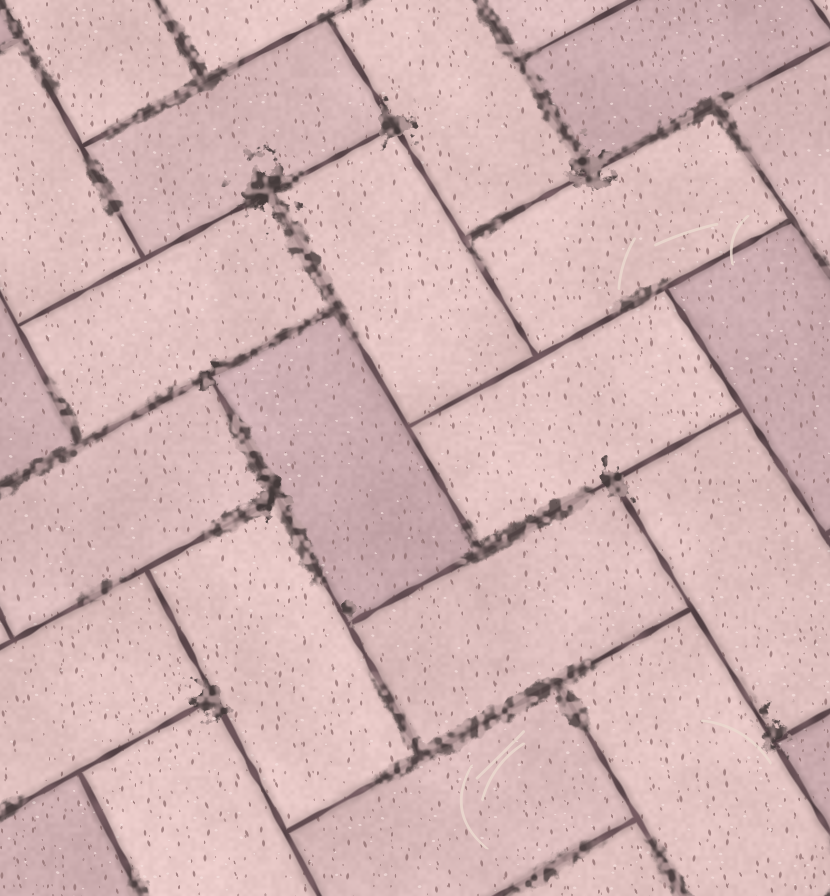
Reproduce this texture procedurally as a Shadertoy shader.

```glsl
#define AXIS_LONG vec2(0.1432, 0.0775)
#define AXIS_CROSS vec2(0.0794, -0.1354)
#define ANCHOR vec2(-0.008, 0.023)
#define JOINT_HALF 0.017
#define PIT_SCALE 62.0
#define PIT_DENSITY 0.36
#define CLUMP_CHANCE 0.27
#define STRAW_COUNT 7
#define BRICK_ROSE vec3(0.79, 0.665, 0.68)
#define BRICK_PALE vec3(0.885, 0.762, 0.755)
#define JOINT_DARK vec3(0.40, 0.31, 0.33)
#define DEBRIS vec3(0.53, 0.45, 0.45)

float hash(vec2 p) {
    vec3 q = fract(p.xyx * 0.1031);
    q += dot(q, q.yzx + 33.33);
    return fract((q.x + q.y) * q.z);
}

vec2 hash2(vec2 p) {
    return vec2(hash(p), hash(p + 57.3));
}

float noise(vec2 p) {
    vec2 i = floor(p), f = fract(p);
    f = f * f * (3.0 - 2.0 * f);
    return mix(mix(hash(i), hash(i + vec2(1, 0)), f.x),
               mix(hash(i + vec2(0, 1)), hash(i + 1.0), f.x), f.y);
}

float fbm(vec2 p) {
    float sum = 0.0, amp = 0.5;
    for (int i = 0; i < 4; i++) {
        sum += amp * noise(p);
        p = mat2(1.6, 1.2, -1.2, 1.6) * p + 7.1;
        amp *= 0.5;
    }
    return sum / 0.9375;
}

// One randomly placed ellipse per grid cell
float specks(vec2 p, vec2 radius, float density) {
    vec2 cell = floor(p);
    vec2 d = fract(p) - 0.5 - (hash2(cell) - 0.5) * 0.5;
    d.x += d.y * (hash(cell + 9.7) - 0.3) * 0.5;
    float size = mix(0.6, 1.2, hash(cell + 21.4));
    float shape = 1.0 - smoothstep(0.45, 1.1, length(d / (radius * size)));
    return shape * step(hash(cell + 83.2), density);
}

// Herringbone of 1x2 bricks: xy = brick id, z = distance to its edge
vec3 herringbone(vec2 g) {
    vec2 cell = floor(g);
    float k = mod(cell.x + cell.y, 4.0);
    bool upright = k < 2.0;
    vec2 id = cell - (upright ? vec2(0.0, k) : vec2(k - 2.0, 0.0));
    vec2 size = upright ? vec2(1, 2) : vec2(2, 1);
    vec2 edge = min(g - id, size - (g - id));
    return vec3(id, min(edge.x, edge.y));
}

vec3 brickColor(vec2 id, vec2 p) {
    float tone = hash(id + 4.0);
    vec3 col = mix(BRICK_ROSE, BRICK_PALE, smoothstep(0.05, 0.75, tone));
    col *= 1.0 - 0.13 * step(hash(id + 31.0), 0.09);
    col += (fbm(p * 9.0 + id * 3.7) - 0.5) * 0.11;
    col += (noise(p * 190.0) - 0.5) * 0.045;

    // Dark pits and pale grains
    float pits = specks(p * PIT_SCALE, vec2(0.11, 0.24), PIT_DENSITY);
    pits = max(pits, 0.7 * specks(p * PIT_SCALE * 1.5 + 13.0, vec2(0.13, 0.2), 0.25));
    float grains = specks(p * PIT_SCALE * 1.2 + 41.0, vec2(0.16, 0.12), 0.16);
    col = mix(col, vec3(0.56, 0.43, 0.43), pits * 0.75);
    return mix(col, vec3(0.96, 0.88, 0.87), grains * 0.7);
}

// Thin bent stalk around the origin
float straw(vec2 p, float angle, float halfLen, float bend) {
    float c = cos(angle), s = sin(angle);
    p = mat2(c, -s, s, c) * p;
    p.y -= bend * (p.x * p.x / halfLen - halfLen * 0.5);
    return length(vec2(max(abs(p.x) - halfLen, 0.0), p.y));
}

void mainImage(out vec4 fragColor, in vec2 fragCoord) {
    vec2 p = (fragCoord - 0.5 * iResolution.xy) / iResolution.y;
    float pixel = 1.0 / iResolution.y;

    // Slight perspective, then paving coordinates in brick widths
    vec2 flatPos = p / (1.015 + 0.04 * p.x - 0.13 * p.y);
    vec2 g = inverse(mat2(AXIS_LONG, AXIS_CROSS)) * (flatPos - ANCHOR) + vec2(0, 2);
    vec3 brick = herringbone(g);
    float soft = pixel * 7.0;
    float edge = brick.z + (noise(g * 9.0) - 0.5) * 0.016;
    vec3 col = brickColor(brick.xy, p);

    // Worn rim, joint and loose dirt along it
    col *= 1.0 - 0.16 * (1.0 - smoothstep(0.0, 0.075, edge));
    float rough = fbm(p * 85.0);
    float dirtWidth = 0.075 * smoothstep(0.5, 0.78, noise(g * 1.7 + 5.0));
    float dirt = 1.0 - smoothstep(-0.015, 0.02, edge - dirtWidth * rough * 1.5);
    float joint = 1.0 - smoothstep(JOINT_HALF - soft, JOINT_HALF + soft, edge);
    vec3 crumbs = DEBRIS * mix(0.55, 1.4, smoothstep(0.25, 0.75, noise(p * 150.0)));
    col = mix(col, JOINT_DARK * mix(0.75, 1.2, noise(p * 60.0)), joint);
    col = mix(col, crumbs, dirt * smoothstep(0.01, 0.05, dirtWidth) * 0.8);

    // Ragged clumps at some joint nodes, a few of them green
    vec2 node = round(g);
    float pick = hash(node + 17.0);
    vec2 offset = (g - node - (hash2(node + 3.0) - 0.5) * 0.12) * vec2(1.3, 1.0);
    float reach = mix(0.14, 0.36, hash(node + 71.0));
    float clump = smoothstep(0.0, 0.12, rough - 0.25 - 0.45 * length(offset) / reach);
    clump *= step(pick, CLUMP_CHANCE) * (1.0 - smoothstep(0.35, 0.48, length(offset)));
    vec3 clumpColor = pick < 0.035 ? crumbs * vec3(0.95, 1.3, 0.8) : crumbs * 0.9;
    col = mix(col, clumpColor, clump * 0.9);

    // Scattered dry stalks
    for (int i = 0; i < STRAW_COUNT; i++) {
        vec2 seed = vec2(float(i) * 7.3, 12.7);
        vec2 center = (hash2(seed) - 0.5) * vec2(0.9, 0.96);
        float d = straw(p - center, 6.28 * hash(seed + 5.0),
                        mix(0.015, 0.05, hash(seed + 8.0)), hash(seed + 2.0) - 0.5);
        col = mix(col, vec3(0.92, 0.85, 0.81), 0.85 * (1.0 - smoothstep(0.0008, 0.0012 + pixel, d)));
    }
    fragColor = vec4(clamp(col, 0.0, 1.0), 1.0);
}
```
